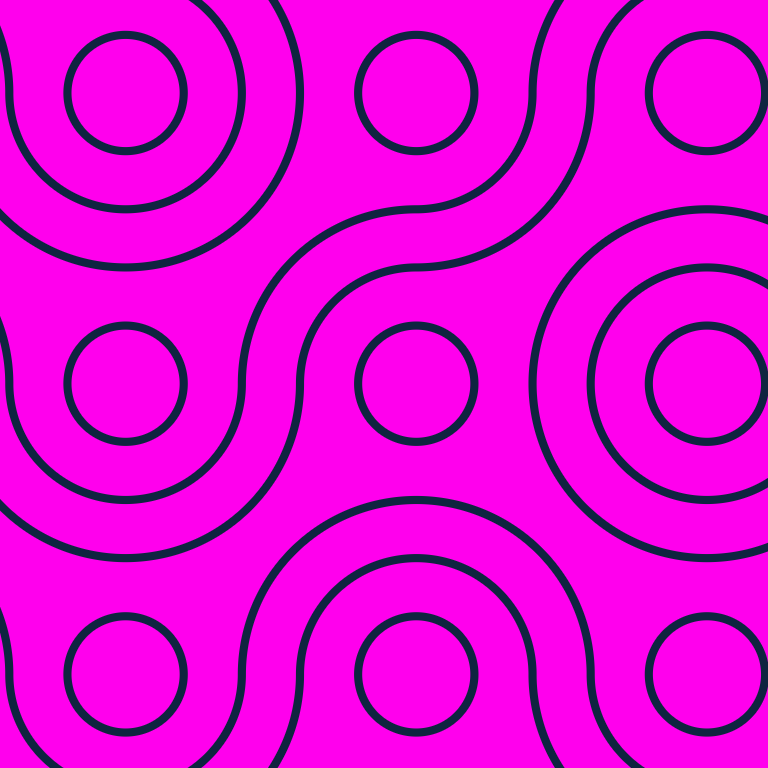
This pattern is drawn by a Shadertoy shader. Its source:

```glsl
const vec3 MAGENTA = vec3(1.0, 0.0, 0.93);
const vec3 NAVY = vec3(0.06, 0.14, 0.25);
const float TILES = 2.642;

// One orientation bit per tile of a repeating 4 x 4 block
bool isMirrored(ivec2 cell) {
    int bit = (cell.x & 3) + 4 * (cell.y & 3);
    return ((0x395D >> bit) & 1) == 0;
}

// Distance to the paired arcs around two opposite tile corners
float arcDistance(vec2 p) {
    vec2 local = fract(p);
    if (isMirrored(ivec2(floor(p)))) local.x = 1.0 - local.x;
    float corner = min(length(local), length(local - 1.0));
    return abs(abs(corner - 0.5) - 0.1);
}

// Distance to the small ring around every tile corner
float ringDistance(vec2 p) {
    return abs(length(fract(p + 0.5) - 0.5) - 0.2);
}

void mainImage(out vec4 fragColor, in vec2 fragCoord) {
    vec2 p = fragCoord / iResolution.y * TILES + vec2(0.568, 0.678);
    float pixel = TILES / iResolution.y;

    // Stroke with a one-pixel soft edge
    float stroke = min(arcDistance(p), ringDistance(p)) - 0.014;
    float coverage = clamp(0.5 - stroke / pixel, 0.0, 1.0);

    fragColor = vec4(mix(MAGENTA, NAVY, coverage), 1.0);
}
```
